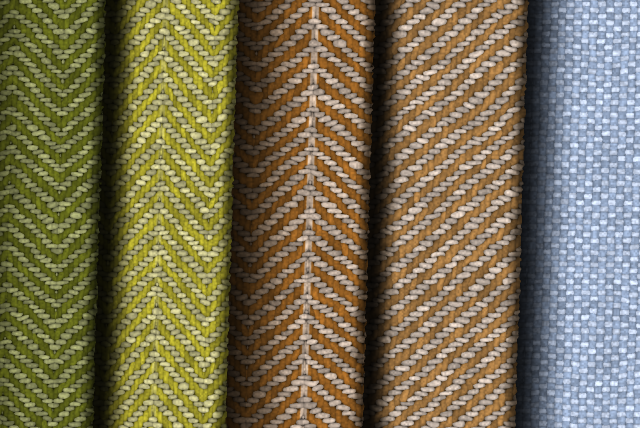
Reproduce this texture procedurally as a Shadertoy shader.

```glsl
#define LEAN 0.030       // sideways drift of the rolls from top to bottom
#define AMBIENT 0.09     // light left in the folds
#define EDGE_FALL 0.035  // width of the shading at each right edge
#define FUZZ 0.007       // raggedness of the roll edges
#define WOBBLE 0.6       // unevenness of the yarns, in cells
#define DRIFT 1.2        // slow bending of the rows, in cells
#define SLANT 0.28       // tilt of the coloured stitches
#define YARN_VARIATION 0.3
#define FIBRE_SCALE 240.0
#define GROOVE 0.38      // brightness between the yarns

const int ROLLS = 5;

// Coloured lengthwise yarn and pale crosswise yarn of each roll
const vec3 warpColour[ROLLS] = vec3[ROLLS](
    vec3(0.36, 0.38, 0.10), vec3(0.63, 0.60, 0.17), vec3(0.56, 0.36, 0.14),
    vec3(0.60, 0.44, 0.25), vec3(0.57, 0.64, 0.75));
const vec3 weftColour[ROLLS] = vec3[ROLLS](
    vec3(0.57, 0.58, 0.39), vec3(0.74, 0.72, 0.52), vec3(0.74, 0.67, 0.61),
    vec3(0.77, 0.71, 0.66), vec3(0.78, 0.83, 0.92));

// Right edge, start and end of the ramp into light, strength of the pale seam
const vec4 form[ROLLS] = vec4[ROLLS](
    vec4(0.247, -0.12, 0.10, 0.0), vec4(0.557, 0.262, 0.335, 0.45),
    vec4(0.877, 0.51, 0.745, 0.9), vec4(1.234, 0.89, 0.955, 0.0),
    vec4(1.800, 1.225, 1.36, 0.0));

// Chevron spine, columns per chevron arm, cell width, cell height
const vec4 weaveGrid[ROLLS] = vec4[ROLLS](
    vec4(0.035, 9.0, 0.0130, 0.0114), vec4(0.387, 10.0, 0.0116, 0.0126),
    vec4(0.738, 9.0, 0.0150, 0.0122), vec4(1.300, 200.0, 0.0152, 0.0125),
    vec4(1.250, 200.0, 0.0185, 0.0145));

float hash(vec2 p) {
    return fract(sin(dot(p, vec2(12.9898, 78.233))) * 43758.5453);
}

float noise(vec2 p) {
    vec2 i = floor(p), f = fract(p);
    f = f * f * (3.0 - 2.0 * f);
    return mix(mix(hash(i), hash(i + vec2(1, 0)), f.x),
               mix(hash(i + vec2(0, 1)), hash(i + vec2(1, 1)), f.x), f.y);
}

// Height of a rounded stitch lying along the first axis
float stitch(vec2 d, vec2 size) {
    vec2 e = d / size;
    e *= e;
    return sqrt(max(0.0, 1.0 - e.x * e.x - e.y));
}

// Topmost yarn at p: height, paleness (1 = weft), stitch identity
vec4 weave(vec2 p, float span, float slant) {
    vec4 top = vec4(0.0);
    for (int k = -1; k <= 1; k++) {
        float row = floor(p.y) + float(k);
        float along = p.x + row + 0.5 * span;
        float h = 0.96 * stitch(vec2(mod(along, 2.0 * span) - span, p.y - row - 0.5),
                                vec2(0.5 * span + 0.08, 0.55));
        if (h > top.x) top = vec4(h, 1.0, row, floor(along / (2.0 * span)));

        float column = floor(p.x) + float(k);
        along = p.y + column - 0.5 * span;
        float v = mod(along, 2.0 * span) - span;
        h = stitch(vec2(v, p.x - column - 0.5 + slant * v),
                   vec2(0.5 * span + 0.25, 0.62));
        if (h > top.x) top = vec4(h, 0.0, column, floor(along / (2.0 * span)));
    }
    return top;
}

vec3 fabric(vec2 q) {
    q.x += LEAN * (1.0 - q.y);

    // Choose the roll
    float ragged = q.x + FUZZ * (noise(q * 140.0) - 0.5);
    int n = 0;
    for (int i = 0; i < ROLLS - 1; i++) if (ragged > form[i].x) n = i + 1;
    vec4 shape = form[n], grid = weaveGrid[n];
    bool plain = n == ROLLS - 1;

    // Roundness of the roll and shadow in the fold
    float light = mix(AMBIENT, 1.0, smoothstep(shape.y, shape.z, ragged));
    light *= 1.0 - 0.6 * smoothstep(shape.x - EDGE_FALL, shape.x, ragged);

    // Fold the columns into chevrons
    float x = (q.x - grid.x) / grid.z;
    vec2 p = vec2(abs(mod(x + grid.y, 2.0 * grid.y) - grid.y), q.y / grid.w);
    float seam = shape.w * (1.0 - smoothstep(0.4, 0.65, p.x));
    vec2 bend = vec2(noise(q * 45.0), noise(q * 45.0 + 9.0)) - 0.5;
    p += (plain ? 0.4 : 1.0) * WOBBLE * bend;
    p.y += DRIFT * (noise(q * 7.0) - 0.5);
    vec4 yarn = weave(p, plain ? 1.0 : 2.0, plain ? 0.0 : SLANT);

    // Yarn colour, with variation between stitches and along fibres
    vec2 id = yarn.zw + vec2(31.0 * floor(x / grid.y), 57.0 * float(n));
    float pale = max(yarn.y, seam) * mix(0.35, 1.0, light);
    vec3 colour = mix(warpColour[n], weftColour[n], pale);
    colour *= 1.0 + (plain ? 0.5 : 1.0) * YARN_VARIATION * (hash(id) - 0.5);
    colour *= 0.87 + 0.26 * noise(q * FIBRE_SCALE);
    colour *= mix(plain ? 0.55 : GROOVE, 1.08, yarn.x);
    return colour * light;
}

void mainImage(out vec4 fragColor, in vec2 fragCoord) {
    // Average four samples to smooth the edges
    vec3 sum = vec3(0.0);
    for (int i = 0; i < 4; i++) {
        vec2 offset = vec2(i & 1, i >> 1) * 0.5 - 0.25;
        sum += fabric((fragCoord + offset) / iResolution.y);
    }
    fragColor = vec4(sum * 0.25, 1.0);
}
```
